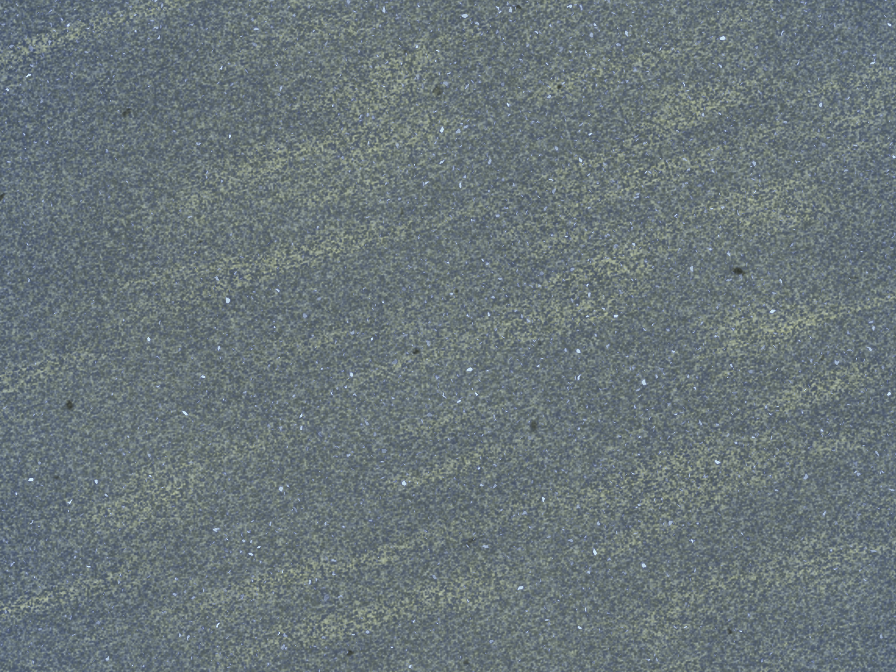
This texture is drawn by a WebGL 2 fragment shader. Its source:

```glsl
#version 300 es
precision highp float;
// Fine-grained grey metal surface with faint slanted streaks, bright glints and dark pits.

uniform vec2 u_resolution;
out vec4 fragColor;

// Lengths are fractions of the canvas height.
const vec3 SHADE = vec3(0.290, 0.330, 0.360);
const vec3 LIGHT = vec3(0.555, 0.605, 0.575);
const vec3 STREAK_TINT = vec3(0.050, 0.047, 0.018);
const vec3 EDGE_TINT = vec3(-0.035, -0.025, 0.010);
const vec3 CHROMA = vec3(-0.030, -0.025, 0.065);
const vec3 GLINT_HALO = vec3(0.45, 0.50, 0.80);
const vec3 GLINT_CORE = vec3(0.82, 0.92, 0.96);
const vec3 PIT_COLOR = vec3(0.17, 0.18, 0.14);
const float STREAK_ANGLE = 0.30;
const float GRAIN_CONTRAST = 1.25;
const float CLOUD_CONTRAST = 0.16;
const vec2 GRAIN_FREQ = vec2(270.0, 350.0);
const float FINE_FREQ = 430.0;
const float BIG_CELL = 0.026;
const float SMALL_CELL = 0.0125;
const float PIT_CELL = 0.13;

// Integer hash: three values in 0..1 for a lattice cell and a seed.
vec3 hash3(vec2 cell, int seed) {
    uvec3 v = uvec3(ivec3(ivec2(cell), seed));
    v = v * 1664525u + 1013904223u;
    v.x += v.y * v.z; v.y += v.z * v.x; v.z += v.x * v.y;
    v ^= v >> 16u;
    v.x += v.y * v.z; v.y += v.z * v.x; v.z += v.x * v.y;
    return vec3(v) / float(0xffffffffu);
}

float noise(vec2 p, int seed) {
    vec2 i = floor(p), f = fract(p);
    f = f * f * (3.0 - 2.0 * f);
    float low = mix(hash3(i, seed).x, hash3(i + vec2(1, 0), seed).x, f.x);
    float high = mix(hash3(i + vec2(0, 1), seed).x, hash3(i + vec2(1, 1), seed).x, f.x);
    return mix(low, high, f.y);
}

float fbm(vec2 p, int seed) {
    float sum = 0.0, amp = 0.5;
    for (int i = 0; i < 4; i++) {
        sum += amp * noise(p, seed + i);
        p = p * 2.03 + 7.3;
        amp *= 0.5;
    }
    return sum / 0.9375;
}

mat2 rotation(float a) {
    float c = cos(a), s = sin(a);
    return mat2(c, s, -s, c);
}

// Scattered ellipses: x = soft halo, y = sharp core, both 0..1.
vec2 scatter(vec2 p, float cell, float chance, vec2 radii, float pixel, int seed) {
    vec2 cover = vec2(0.0);
    vec2 home = floor(p / cell);
    for (int y = -1; y <= 1; y++) {
        for (int x = -1; x <= 1; x++) {
            vec2 id = home + vec2(x, y);
            vec3 place = hash3(id, seed), shape = hash3(id, seed + 1);
            if (place.z > chance) continue;
            vec2 d = rotation(shape.x * 6.283) * (p - (id + place.xy) * cell);
            float radius = mix(radii.x, radii.y, shape.y * shape.y);
            float dist = length(d * vec2(1.0, mix(1.2, 2.4, shape.z)));
            float halo = 1.0 - smoothstep(0.5 * radius, 1.4 * radius + 0.5 * pixel, dist);
            float core = 1.0 - smoothstep(radius - pixel, radius + 0.5 * pixel, dist);
            cover = max(cover, vec2(halo, core) * mix(0.45, 1.0, fract(shape.y * 17.0)));
        }
    }
    return cover;
}

void main() {
    float pixel = 1.0 / u_resolution.y;
    vec2 p = gl_FragCoord.xy * pixel;
    vec2 uv = gl_FragCoord.xy / u_resolution;
    vec2 q = rotation(-STREAK_ANGLE) * p;

    // Fine grain, lifted toward its bright side, over faint clouds
    float grain = 0.55 * noise(q * GRAIN_FREQ, 1) + 0.45 * noise(p * FINE_FREQ + 3.7, 2);
    float relief = grain - 0.5;
    float cloud = fbm(q * vec2(4.0, 9.0), 3) - 0.5;
    float tone = 0.44 + GRAIN_CONTRAST * (relief + 0.8 * relief * relief);
    tone += CLOUD_CONTRAST * cloud;
    vec3 color = mix(SHADE, LIGHT, clamp(tone, 0.0, 1.2));
    color += CHROMA * (noise(p * 290.0, 8) - 0.36);

    // Faint bands and thin scratches, broken up by the grain
    float band = smoothstep(0.50, 0.82, fbm(q * vec2(4.0, 24.0), 12));
    float scratch = smoothstep(0.80, 0.98, noise(q * vec2(2.6, 95.0), 20));
    scratch *= smoothstep(0.50, 0.80, noise(q * vec2(5.0, 14.0), 22));
    color += STREAK_TINT * (band + scratch) * 2.0 * smoothstep(0.25, 0.75, grain);

    // Cooler, darker sides
    float side = smoothstep(0.36, 0.75, length((uv - vec2(0.53, 0.48)) * vec2(1.1, 0.8)));
    color += EDGE_TINT * side;

    // Dark pits with ragged outlines
    vec2 ragged = p + 0.006 * (vec2(noise(p * 110.0, 30), noise(p * 110.0, 31)) - 0.5);
    float pit = scatter(ragged, PIT_CELL, 0.32, vec2(0.004, 0.009), pixel, 33).x;
    color = mix(color, PIT_COLOR + 0.15 * relief, 0.7 * pit);

    // Glints gather in loose patches, their outlines chipped by noise
    float crowd = smoothstep(0.30, 0.70, fbm(p * 3.2 + 1.7, 40) + 0.16 * (uv.y - 0.5));
    vec2 chipped = p + 0.0036 * (vec2(noise(p * 260.0, 44), noise(p * 260.0, 45)) - 0.5);
    vec2 big = scatter(chipped, BIG_CELL, 0.08 + 0.42 * crowd, vec2(0.0020, 0.0046), pixel, 50);
    vec2 small = scatter(chipped, SMALL_CELL, 0.10 + 0.40 * crowd, vec2(0.0013, 0.0027), pixel, 60);
    vec2 glint = max(big, small * 0.8);
    color = mix(color, GLINT_HALO, 0.65 * glint.x);
    color = mix(color, GLINT_CORE, glint.y * glint.y);

    fragColor = vec4(clamp(color, 0.0, 1.0), 1.0);
}
```
